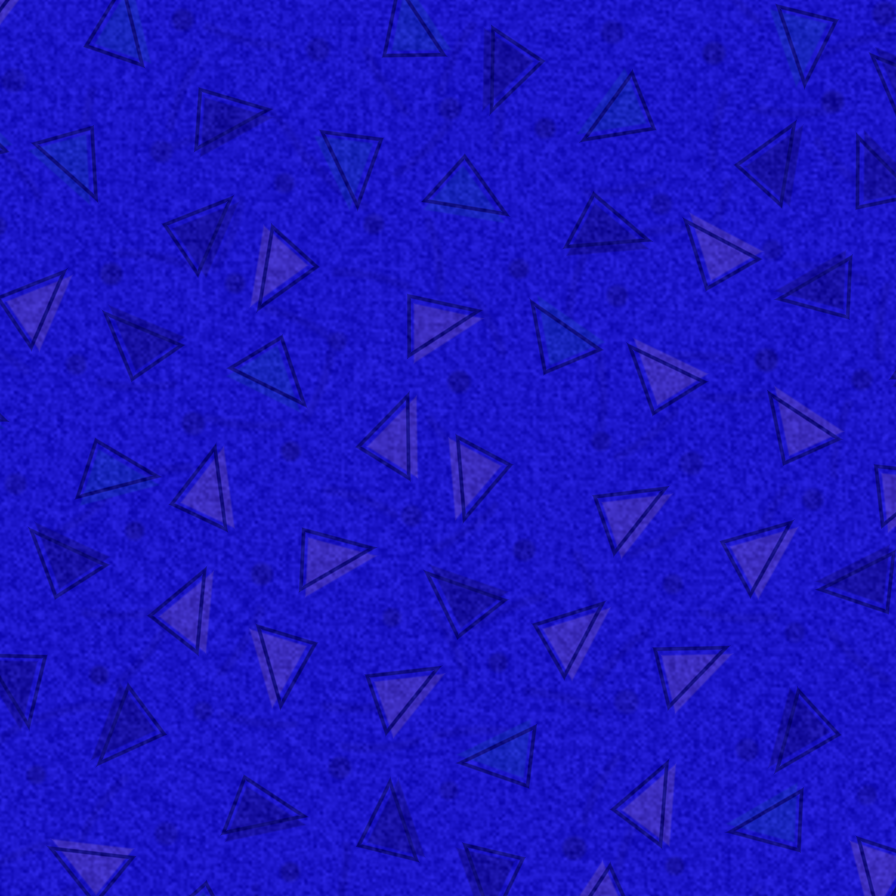
Write a Shadertoy shader that draws this pattern.

```glsl
float hash(vec2 p) {
    return fract(sin(dot(p, vec2(127.1, 311.7))) * 43758.5453);
}

vec2 hash2(vec2 p) {
    return vec2(hash(p), hash(p + 37.3));
}

mat2 rotate(float a) {
    return mat2(cos(a), sin(a), -sin(a), cos(a));
}

float noise(vec2 p) {
    vec2 i = floor(p), f = fract(p);
    f = f * f * (3.0 - 2.0 * f);
    return mix(mix(hash(i), hash(i + vec2(1, 0)), f.x),
               mix(hash(i + vec2(0, 1)), hash(i + vec2(1, 1)), f.x), f.y);
}

float cover(float d, float soft) {
    return smoothstep(soft, -soft, d);
}

// Scalene triangle with its longest side at the bottom
float triangle(vec2 p) {
    vec2 q = p - vec2(-0.07, 0.24);
    return max(-p.y - 0.15, max(dot(q, vec2(-0.842, 0.54)), dot(q, vec2(0.707))));
}

// Slightly bent brush stroke
float stroke(vec2 p, vec2 id) {
    p *= rotate(6.283 * hash(id + 5.1));
    p.y -= 0.35 * p.x * p.x;
    p.x -= clamp(p.x, -0.28, 0.28);
    return length(p) - 0.032;
}

void mainImage(out vec4 fragColor, in vec2 fragCoord) {
    vec2 uv = fragCoord / iResolution.y;
    vec2 p = rotate(0.36) * uv * 7.0 + 20.0;
    vec2 cell = floor(p);
    float soft = 7.0 / iResolution.y;

    vec3 blue = vec3(0.108, 0.085, 0.785);
    vec3 navy = vec3(0.055, 0.045, 0.48);
    vec3 shade = vec3(0.085, 0.06, 0.62);
    vec3 violet = vec3(0.245, 0.185, 0.745);
    vec3 teal = vec3(0.095, 0.145, 0.735);

    // Faint strokes on the cell edges, dots on the cell corners
    float strokes = 0.0, dots = 0.0;
    for (int y = -1; y <= 1; y++)
    for (int x = -1; x <= 1; x++) {
        vec2 id = cell + vec2(x, y);
        vec2 q = p - id;
        vec2 jitter = (hash2(id + 3.7) - 0.5) * 0.3;
        float show = step(hash(id + 8.3), 0.7);
        strokes = max(strokes, show * cover(stroke(q - vec2(0.5, 0) - jitter, id), 0.03));
        show = step(hash(id + 9.9), 0.6);
        strokes = max(strokes, show * cover(stroke(q - vec2(0, 0.5) + jitter, id + 50.0), 0.03));
        float radius = mix(0.07, 0.095, hash(id + 2.2));
        float dotMask = cover(length(q - jitter.yx) - radius, 0.025);
        dots = max(dots, dotMask * mix(0.55, 0.95, hash(id + 6.4)));
    }
    vec3 col = mix(blue, vec3(0.095, 0.07, 0.7), strokes * 0.75);
    col = mix(col, shade, dots);

    // Outlined triangles, each fill slipped across the long side
    for (int y = -1; y <= 1; y++)
    for (int x = -1; x <= 1; x++) {
        vec2 id = cell + vec2(x, y);
        vec2 q = p - id - 0.5 - (hash2(id) - 0.5) * 0.34;
        q *= rotate(6.283 * hash(id + 11.9));
        float kind = hash(id + 17.5);
        vec3 fill = kind < 0.37 ? violet : kind < 0.7 ? shade : teal;
        col = mix(col, fill, 0.92 * cover(triangle(q + vec2(0, 0.07)), soft * 1.4));
        col = mix(col, navy, 0.9 * cover(abs(triangle(q)) - 0.014, soft));
    }

    // Woven paper grain
    float grain = noise(uv * 290.0) + noise(rotate(0.8) * uv * vec2(190.0, 230.0)) - 1.0;
    col += grain * 0.12 * vec3(0.55, 0.55, 1.0);

    fragColor = vec4(clamp(col, 0.0, 1.0), 1.0);
}
```
